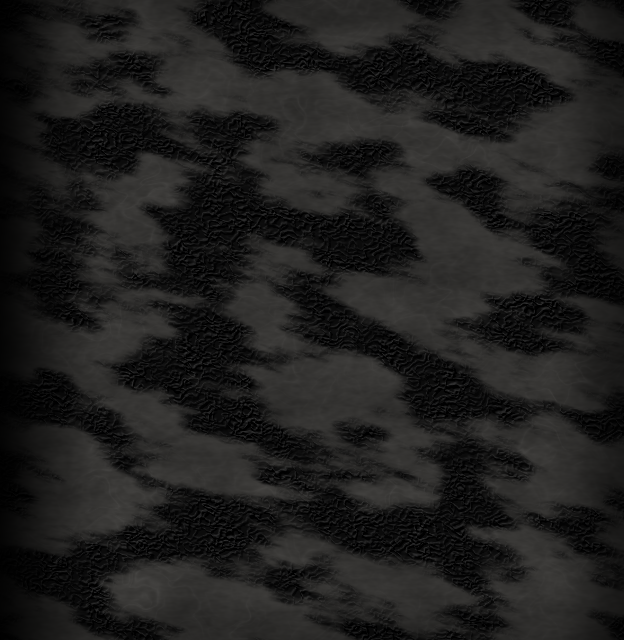
This texture is drawn by a Shadertoy shader. Its source:

```glsl
#define PATCH_SCALE vec2(5.4, 11.0)
#define PATCH_SLANT 0.22
#define PATCH_EDGE vec2(-0.23, 0.17)
#define CRINKLE_SCALE vec2(72.0, 105.0)
#define CRINKLE_GAIN 0.11
#define VEIN_SCALE vec2(13.0, 19.0)
#define VEIN_GAIN 0.026
#define DARK_COLOR vec3(0.043, 0.043, 0.044)
#define LIGHT_COLOR vec3(0.208, 0.204, 0.197)

// Unit gradient from an integer hash of the lattice point
vec2 latticeGradient(vec2 cell) {
    uvec2 q = uvec2(ivec2(cell)) * uvec2(1597334673u, 3812015801u);
    uint h = (q.x ^ q.y) * 1597334673u;
    h = (h ^ (h >> 15)) * 2246822519u;
    float angle = 6.28318 * float(h >> 8) / 16777216.0;
    return vec2(cos(angle), sin(angle));
}

float gradientNoise(vec2 p) {
    vec2 i = floor(p), f = p - i;
    vec2 w = f * f * f * (f * (f * 6.0 - 15.0) + 10.0);
    vec2 e = vec2(1.0, 0.0);
    float bottom = mix(dot(latticeGradient(i), f),
                       dot(latticeGradient(i + e.xy), f - e.xy), w.x);
    float top = mix(dot(latticeGradient(i + e.yx), f - e.yx),
                    dot(latticeGradient(i + e.xx), f - e.xx), w.x);
    return mix(bottom, top, w.y);
}

// Octaves grow faster vertically, so fine detail frays sideways
float fbm(vec2 p, int octaves) {
    float sum = 0.0, amplitude = 1.0;
    for (int i = 0; i < octaves; i++) {
        sum += amplitude * gradientNoise(p);
        p = p * vec2(1.9, 2.15) + vec2(17.3, 9.1);
        amplitude *= 0.5;
    }
    return sum;
}

float ridge(vec2 p, float sharpness) {
    return pow(max(0.0, 1.0 - sharpness * abs(fbm(p, 2))), 2.0);
}

// Fine embossed creases, lit from above
float crinkle(vec2 p) {
    vec2 warp = 0.006 * vec2(gradientNoise(p * 45.0), gradientNoise(p * 45.0 + 31.0));
    vec2 q = (p + warp) * CRINKLE_SCALE;
    float relief = ridge(q, 2.8) - ridge(q + vec2(-0.12, 0.32), 2.8);
    float glint = 1.0 + 0.9 * gradientNoise(p * 22.0 + 5.0);
    return max(relief, -0.35) * glint;
}

// Thin wandering lines on the pale ground
float veins(vec2 p) {
    vec2 warp = 0.035 * vec2(fbm(p * 16.0 + 3.0, 2), fbm(p * 16.0 + 47.0, 2));
    vec2 q = (p + warp) * VEIN_SCALE;
    float strength = 0.6 + 1.2 * gradientNoise(p * 7.0 + 12.0);
    return (ridge(q, 7.0) + 0.6 * ridge(q * 1.8 + 23.0, 5.0)) * max(strength, 0.1);
}

// Deep shade on the left, milder on the other sides
float edgeShade(vec2 uv) {
    float left = smoothstep(-0.035, 0.17, uv.x);
    float right = mix(0.5, 1.0, smoothstep(0.0, 0.13, 1.0 - uv.x));
    float ends = mix(0.78, 1.0, smoothstep(0.0, 0.08, min(uv.y, 1.0 - uv.y)));
    return left * right * ends;
}

void mainImage(out vec4 fragColor, in vec2 fragCoord) {
    vec2 p = fragCoord / iResolution.y;

    // Slanted, ragged patches
    vec2 slanted = vec2(p.x, p.y + PATCH_SLANT * p.x);
    float field = fbm(slanted * PATCH_SCALE + vec2(3.7, 8.2), 5);
    float pale = smoothstep(PATCH_EDGE.x, PATCH_EDGE.y, field);

    // Pale ground with cloudy tone, sideways grain and veins
    float tone = 1.0 + 0.22 * fbm(p * vec2(8.0, 15.0) + 61.0, 3);
    float grain = 0.022 * fbm(p * vec2(60.0, 125.0) + 19.0, 2);
    vec3 ground = LIGHT_COLOR * tone + grain + VEIN_GAIN * veins(p);

    vec3 hollow = DARK_COLOR + CRINKLE_GAIN * crinkle(p);
    vec3 color = mix(hollow, ground, pale) * edgeShade(fragCoord / iResolution.xy);
    fragColor = vec4(clamp(color, 0.0, 1.0), 1.0);
}
```
